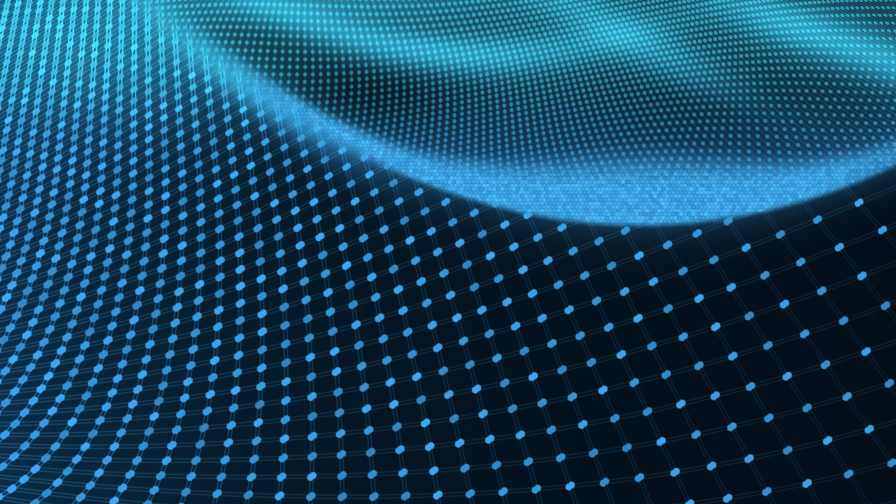
Give the GLSL for this background, as a Shadertoy shader.

```glsl
// A rolling net of glowing blue beads: a coarse near sheet and a fine far sheet
// that meet at a bright curved crest. Both are lattices warped by formulas;
// local derivatives keep the beads round and the threads evenly thin.

float hash(vec2 p) {
    vec3 q = fract(p.xyx * vec3(0.1031, 0.1030, 0.0973));
    q += dot(q, q.yzx + 33.33);
    return fract((q.x + q.y) * q.z);
}

float bell(float d, float width) {
    return exp(-d * d / (width * width));
}

// Sheet coordinates: x counts columns, y counts rows. Points run downwards.
vec2 nearSheet(vec2 p) {
    float bend = max(p.y - 0.33, 0.0);
    float x = p.x + 0.6 * bend * bend * exp(-2.0 * p.x);
    float fan = (x - 0.28) / (p.y + 1.25);
    float column = 50.0 * fan - 21.0 * fan * fan;
    float depth = p.y - 0.14 * exp(-5.0 * p.y);
    float pivot = 0.85 - 0.12 * p.x * p.x;
    float row = (depth - pivot) * (9.5 + 38.0 * exp(-1.45 * p.x));
    return vec2(column, row);
}

vec2 farSheet(vec2 p) {
    float column = 46.0 * (p.x - 0.75 + 0.03 * sin(9.0 * p.y + 4.0 * p.x)) / (p.y + 0.5);
    float row = 76.0 * (p.y + 0.1 * p.x + 0.025 * sin(5.0 * p.x + 6.0 * p.y));
    return vec2(column, row);
}

// Returns bead, column thread and row thread coverage
vec3 net(vec2 g, vec2 gx, vec2 gy, float radius, float split, float px) {
    mat2 jacobian = mat2(gx, gy);
    vec2 cell = fract(g) - 0.5;
    vec2 offset = inverse(jacobian) * cell;
    vec2 pair = split * vec2(0.8, -0.6);
    float bead = min(length(offset - pair), length(offset + pair));
    vec2 thread = abs(cell) / vec2(length(vec2(gx.x, gy.x)), length(vec2(gx.y, gy.y)));
    thread = abs(thread - split);
    vec2 lines = 1.0 - smoothstep(vec2(0.0), vec2(0.001 + px), thread);
    return vec3(1.0 - smoothstep(radius - px, radius + px, bead), lines);
}

void mainImage(out vec4 fragColor, in vec2 fragCoord) {
    float px = 1.0 / iResolution.y;
    vec2 p = fragCoord * px;
    p.y = 1.0 - p.y;
    vec2 ex = vec2(0.001, 0.0), ey = ex.yx;

    vec3 night = vec3(0.01, 0.05, 0.088);
    vec3 blue = vec3(0.24, 0.64, 0.92);
    vec3 cyan = vec3(0.26, 0.84, 0.96);
    vec3 tint = mix(cyan, blue, smoothstep(0.08, 0.34, p.y));

    // Crest that parts the two sheets
    float crest = 0.447 - 0.46 * (p.x - 1.27) * (p.x - 1.27);
    float above = crest - p.y;
    float soft = mix(0.06, 0.009, smoothstep(0.4, 0.85, p.x));
    float isFar = smoothstep(-soft, soft, above);
    float shoulder = bell(above + 0.01, 0.045) * bell(p.x - 0.55, 0.2);

    // Near sheet
    float leftSide = exp(-1.7 * p.x);
    float topLeft = bell(p.x - 0.24, 0.36) * bell(p.y - 0.07, 0.19);
    vec2 g = nearSheet(p);
    vec2 gx = (nearSheet(p + ex) - g) / ex.x;
    vec2 gy = (nearSheet(p + ey) - g) / ex.x;
    float radius = mix(0.0046, 0.0068, smoothstep(0.05, 0.6, p.y));
    vec3 mesh = net(g, gx, gy, radius, 0.0033, px);
    vec3 nearColor = night + vec3(0.025, 0.13, 0.20) * leftSide;
    nearColor += tint * (0.36 * topLeft + 0.35 * shoulder);
    nearColor += tint * 0.22 * exp(-max(-above, 0.0) / 0.035);
    nearColor += tint * mesh.y * (0.06 + 0.3 * leftSide + 0.25 * topLeft);
    nearColor += vec3(0.25, 0.42, 0.5) * mesh.z * (0.14 + 0.14 * leftSide);
    float shine = 0.86 + 0.24 * hash(floor(g));
    nearColor = mix(nearColor, tint * shine, mesh.x * 0.92);

    // Light gathered on the distant folds
    float fold = bell(p.y - 0.11 + 0.5 * (p.x - 0.97) * (p.x - 0.97), 0.04)
               * bell(p.x - 0.85, 0.38);
    fold += 0.6 * bell(p.y - 0.5 * (p.x - 1.1), 0.05) * bell(p.x - 1.25, 0.25);
    fold += 0.95 * bell(p.y - 0.36 * (p.x - 1.43), 0.05) * smoothstep(1.3, 1.6, p.x);
    fold += 0.6 * bell(p.y, 0.05) * bell(p.x - 0.65, 0.4);
    float valley = bell(p.x - 0.72, 0.2) * bell(p.y - 0.19, 0.07)
                 + 0.6 * bell(p.x - 1.45, 0.25) * bell(p.y - 0.2, 0.07);

    // Far sheet
    vec2 f = farSheet(p);
    vec2 fx = (farSheet(p + ex) - f) / ex.x;
    vec2 fy = (farSheet(p + ey) - f) / ex.x;
    vec3 weave = net(f, fx, fy, 0.004, 0.0, px);
    vec3 farColor = night + tint * (0.2 * (1.0 - 0.75 * valley) + 0.48 * fold + 0.4 * shoulder);
    farColor += tint * 0.1 * weave.y;
    farColor = mix(farColor, tint * (0.85 + 0.25 * fold), weave.x * (0.7 - 0.2 * valley));

    // Crowded beads along the crest
    float thick = 0.035 + 0.085 * bell(p.x - 1.27, 0.36);
    float band = 1.0 - smoothstep(0.55 * thick, 1.45 * thick, above);
    band *= smoothstep(0.35, 0.65, p.x) * (1.0 - 0.35 * smoothstep(1.6, 1.8, p.x));
    vec2 crowd = p * vec2(125.0, 140.0);
    crowd.x += 0.5 * mod(floor(crowd.y), 2.0);
    float grain = 0.55 * hash(floor(crowd)) + 0.6 - 0.9 * length(fract(crowd) - 0.5);
    vec3 bandColor = mix(vec3(0.13, 0.46, 0.68), vec3(0.30, 0.70, 0.92), grain);
    farColor = mix(farColor, bandColor, band * 0.88);
    farColor += tint * 0.14 * exp(-max(above - thick, 0.0) / 0.05);

    fragColor = vec4(clamp(mix(nearColor, farColor, isFar), 0.0, 1.0), 1.0);
}
```
